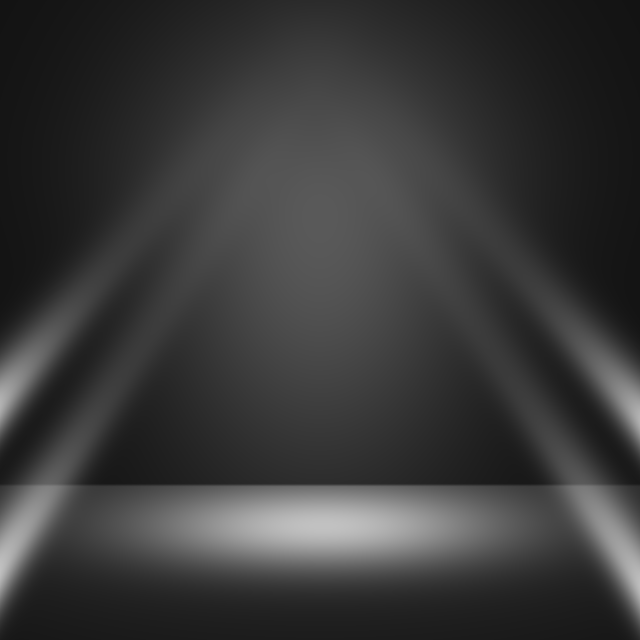
A WebGL 1 fragment shader for this background:

```glsl
precision highp float;
// Dark studio: a softly lit wall above a floor with an oval pool of light,
// crossed by two slanted beams from each side. Every light is a Gaussian
// with separate widths above and below its centre, added to a dark base.

uniform vec2 u_resolution;

// Wall
const float WALL_BASE = 0.07;
const float WALL_GLOW = 0.28;
const vec2 WALL_CENTER = vec2(0.5, 0.66);
const vec2 WALL_SIZE_UP = vec2(0.29, 0.32);
const vec2 WALL_SIZE_DOWN = vec2(0.26, 0.42);

// Floor
const float HORIZON = 0.242;
const float HORIZON_SOFTNESS = 0.003;
const float FLOOR_NEAR = 0.11;
const float FLOOR_FAR = 0.19;
const float POOL_GLOW = 0.59;
const vec2 POOL_CENTER = vec2(0.505, 0.177);
const vec2 POOL_SIZE = vec2(0.285, 0.066);

// Beams: x is the lower tier, y the upper tier
const vec2 BEAM_HEIGHT = vec2(0.108, 0.368);
const vec2 BEAM_SLOPE = vec2(1.55, 1.2);
const vec2 BEAM_REACH = vec2(0.115, 0.1);
const float BEAM_GLOW = 0.63;
const float BEAM_RIGHT_DROP = 0.022;
const float BEAM_WIDTH_UP = 0.044;
const float BEAM_WIDTH_DOWN = 0.033;

float glow(vec2 offset, vec2 size) {
  vec2 q = offset / size;
  return exp(-dot(q, q));
}

float wallLight(vec2 p) {
  vec2 offset = p - WALL_CENTER;
  vec2 size = mix(WALL_SIZE_DOWN, WALL_SIZE_UP, smoothstep(-0.15, 0.15, offset.y));
  return WALL_BASE + WALL_GLOW * glow(offset, size);
}

float floorLight(vec2 p) {
  float base = mix(FLOOR_NEAR, FLOOR_FAR, clamp(p.y / HORIZON, 0.0, 1.0));
  float sideFade = 1.0 - 0.8 * pow(abs(p.x - 0.5), 2.0);
  return base * sideFade + POOL_GLOW * glow(p - POOL_CENTER, POOL_SIZE);
}

// A beam rising inward from the canvas side; inset is the distance from it.
float beamLight(float inset, float y, float height, float slope, float reach) {
  float across = (y - height - slope * inset) / sqrt(1.0 + slope * slope);
  float width = across > 0.0 ? BEAM_WIDTH_UP : BEAM_WIDTH_DOWN;
  float q = across / width;
  return BEAM_GLOW * exp(-q * q - inset / reach);
}

void main() {
  vec2 p = gl_FragCoord.xy / u_resolution;

  // Wall and floor meet at a soft horizon
  float onWall = smoothstep(-HORIZON_SOFTNESS, HORIZON_SOFTNESS, p.y - HORIZON);
  float light = mix(floorLight(p), wallLight(p), onWall);

  // Two tiers of beams on the left and right
  for (int i = 0; i < 2; i++) {
    float side = float(i);
    float inset = mix(p.x, 1.0 - p.x, side);
    vec2 heights = BEAM_HEIGHT - BEAM_RIGHT_DROP * side;
    light += beamLight(inset, p.y, heights.x, BEAM_SLOPE.x, BEAM_REACH.x);
    light += beamLight(inset, p.y, heights.y, BEAM_SLOPE.y, BEAM_REACH.y);
  }

  gl_FragColor = vec4(vec3(clamp(light, 0.0, 1.0)), 1.0);
}
```
